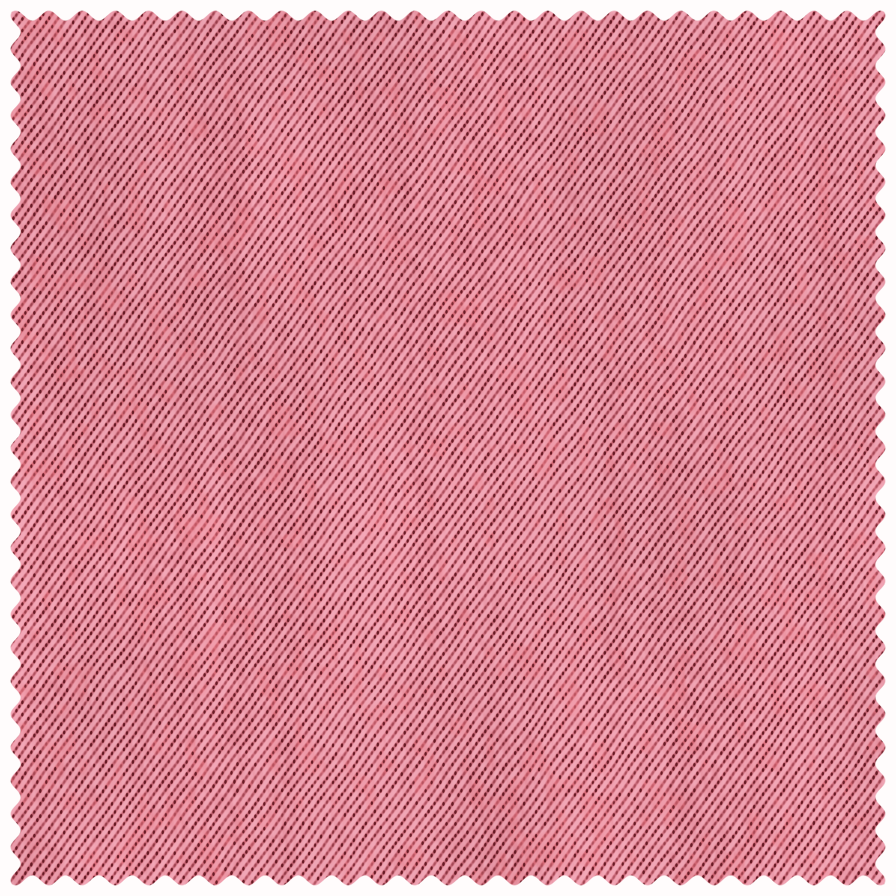
Reproduce this texture procedurally as a WebGL 1 fragment shader.

```glsl
precision highp float;
// Pink twill swatch: steep diagonal weave, uneven yarn and a pinked edge on white.
uniform vec2 u_resolution;

const float RIBS_ACROSS = 100.0;     // diagonal ribs along the width
const float RIBS_DOWN = 72.0;        // diagonal ribs along the height
const float THREADS_PER_RIB = 3.0;
const float GROOVE_DEPTH = 0.46;
const vec2 GAP_SIZE = vec2(0.56, 0.22); // in thread widths, rib heights
const float WOBBLE = 0.22;           // rib wander, in rib heights
const float EDGE_MARGIN = 0.0175;
const float TOOTH_HEIGHT = 0.0055;
const float TEETH = 26.0;
const float TAU = 6.2831853;

const vec3 PAPER = vec3(1.0, 0.99, 0.99);
const vec3 HIGHLIGHT = vec3(0.94, 0.65, 0.71);
const vec3 BODY = vec3(0.88, 0.53, 0.59);
const vec3 SHADE = vec3(0.76, 0.39, 0.45);
const vec3 DEEP = vec3(0.63, 0.27, 0.32);
const vec3 GAP = vec3(0.40, 0.10, 0.14);
const vec3 SLUB = vec3(0.90, 0.43, 0.47);

float hash(vec2 p) {
  vec3 q = fract(vec3(p.xyx) * 0.1031);
  q += dot(q, q.yzx + 33.33);
  return fract((q.x + q.y) * q.z);
}

float noise(vec2 p) {
  vec2 i = floor(p), f = fract(p);
  f = f * f * (3.0 - 2.0 * f);
  return mix(mix(hash(i), hash(i + vec2(1.0, 0.0)), f.x),
             mix(hash(i + vec2(0.0, 1.0)), hash(i + vec2(1.0, 1.0)), f.x), f.y);
}

// Maps darkness 0..1 to the yarn colours
vec3 yarnRamp(float t) {
  vec3 c = mix(HIGHLIGHT, BODY, smoothstep(0.0, 0.28, t));
  c = mix(c, SHADE, smoothstep(0.25, 0.52, t));
  c = mix(c, DEEP, smoothstep(0.5, 0.75, t));
  return mix(c, GAP, smoothstep(0.72, 1.0, t));
}

vec3 weave(vec2 p) {
  // Yarn position, gently displaced
  float wander = WOBBLE * (noise(p * vec2(34.0, 20.0)) - 0.5);
  float warp = p.x * RIBS_ACROSS * THREADS_PER_RIB;
  float thread = floor(warp);
  float across = fract(warp) - 0.5;

  // Continuous groove between ribs
  float rib = p.y * RIBS_DOWN - p.x * RIBS_ACROSS + wander;
  float groove = smoothstep(0.16, 0.48, abs(fract(rib) - 0.5));

  // Dark gap where each thread dives under the weft
  float along = p.y * RIBS_DOWN - (thread + 0.5) / THREADS_PER_RIB + wander;
  float pick = floor(along + 0.5);
  float chance = hash(vec2(thread, pick + 200.0));
  float gap = 1.0 - smoothstep(0.45, 1.0, length(vec2(across, along - pick) / GAP_SIZE));
  gap *= mix(0.2, 1.0, chance);

  // Uneven thread tone: fine fibres and long vertical streaks
  float fibre = noise(vec2(warp * 0.8, p.y * 110.0)) - 0.5;
  float streak = noise(vec2(p.x * 38.0, p.y * 2.5)) - 0.5;
  float tone = 0.05 + GROOVE_DEPTH * groove + 0.72 * gap + 0.12 * across * across;
  vec3 c = yarnRamp(clamp(tone + 0.16 * fibre + 0.10 * streak, 0.0, 1.0));

  // Redder slubs, strongest in the grooves
  float slub = smoothstep(0.58, 0.85, noise(p * vec2(75.0, 48.0) + 17.0));
  c = mix(c, SLUB, slub * (0.18 + 0.35 * groove) * (1.0 - gap));
  return c * (1.0 + 0.04 * (noise(p * vec2(9.0, 5.0)) - 0.5));
}

// Inside distance to the scalloped outline
float pinkedEdge(vec2 p) {
  vec2 phase = TAU * TEETH * (p - EDGE_MARGIN) / (1.0 - 2.0 * EDGE_MARGIN);
  vec2 inset = min(p, 1.0 - p) - EDGE_MARGIN + TOOTH_HEIGHT * cos(phase.yx);
  return min(inset.x, inset.y);
}

void main() {
  float pixel = 1.0 / min(u_resolution.x, u_resolution.y);
  vec2 p = gl_FragCoord.xy / u_resolution;

  // Average 3 x 3 samples so the fine threads stay smooth
  vec3 cloth = vec3(0.0);
  for (int j = 0; j < 3; j++) {
    for (int i = 0; i < 3; i++) {
      vec2 offset = (vec2(float(i), float(j)) - 1.0) / 3.0;
      cloth += weave(p + offset / u_resolution) / 9.0;
    }
  }

  float cover = smoothstep(-pixel, pixel, pinkedEdge(p));
  gl_FragColor = vec4(mix(PAPER, cloth, cover), 1.0);
}
```
